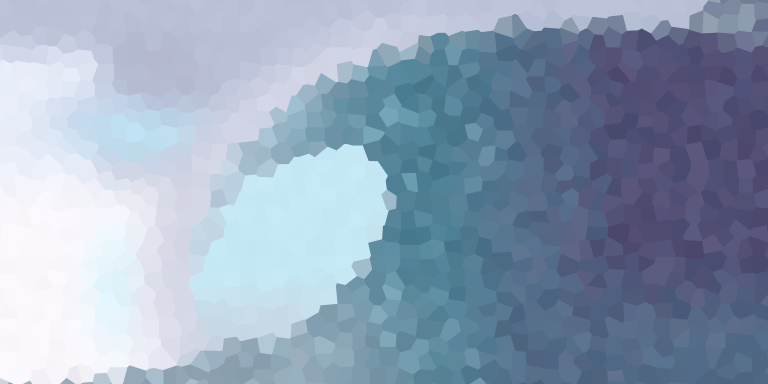
A WebGL 1 fragment shader for this background:

```glsl
precision highp float;
// A curling ocean wave with pale spray, built from a mosaic of irregular cells.

uniform vec2 u_resolution;

const float CELLS = 24.0; // cells per canvas height

const vec3 SKY = vec3(0.73, 0.76, 0.85);
const vec3 SKY_SHADE = vec3(0.70, 0.72, 0.81);
const vec3 LILAC = vec3(0.83, 0.84, 0.90);
const vec3 CLOUD = vec3(0.93, 0.95, 0.99);
const vec3 WHITE_FOAM = vec3(0.98, 0.97, 0.99);
const vec3 CYAN = vec3(0.74, 0.90, 0.96);
const vec3 TUBE_LIGHT = vec3(0.77, 0.91, 0.96);
const vec3 MIST = vec3(0.79, 0.84, 0.89);
const vec3 PALE_WATER = vec3(0.74, 0.82, 0.88);
const vec3 TEAL = vec3(0.31, 0.50, 0.58);
const vec3 SLATE = vec3(0.33, 0.42, 0.53);
const vec3 PURPLE = vec3(0.32, 0.31, 0.46);
const vec3 GREY_FOAM = vec3(0.57, 0.65, 0.71);

float hash(vec2 p) {
  vec3 q = fract(vec3(p.xyx) * 0.1031);
  q += dot(q, q.yzx + 33.33);
  return fract((q.x + q.y) * q.z);
}

vec2 cellSite(vec2 cell) {
  vec2 jitter = vec2(hash(cell + 17.0), hash(cell + 71.0));
  return cell + 0.5 + 0.75 * (jitter - 0.5);
}

// Falls smoothly from 1 at the edge value "inner" to 0 at "outer".
float fall(float inner, float outer, float v) {
  return 1.0 - smoothstep(inner, outer, v);
}

float blob(vec2 p, vec2 centre, vec2 radius) {
  vec2 q = (p - centre) / radius;
  return exp(-dot(q, q));
}

// Elliptic radius of the wave's back: 1 on the crest, less inside.
float crestRadius(vec2 p) {
  float halfWidth = p.x < 1.5 ? 1.0 : 1.5;
  return length(vec2((p.x - 1.5) / halfWidth, max(p.y - 0.3, 0.0) / 0.645));
}

// Elliptic radius of the tilted opening under the lip.
float tubeRadius(vec2 p) {
  vec2 q = p - vec2(0.75, 0.36);
  vec2 turned = vec2(q.x + q.y, q.y - q.x) * 0.7071;
  return length(turned / vec2(0.315, 0.185));
}

vec3 skyAndSpray(vec2 p, float crest) {
  vec3 c = mix(SKY, SKY_SHADE, blob(p, vec2(0.40, 0.80), vec2(0.16, 0.14)));
  c = mix(c, CLOUD, fall(0.20, 0.32, p.x) * fall(0.80, 0.93, p.y) * 0.9);
  c = mix(c, vec3(0.78, 0.83, 0.92), blob(p, vec2(0.25, 0.69), vec2(0.12, 0.08)));
  c = mix(c, WHITE_FOAM, fall(0.42, 0.64, p.y) * fall(0.36, 0.62, p.x));
  c = mix(c, CYAN, 0.9 * blob(p, vec2(0.38, 0.65), vec2(0.16, 0.07)));
  c = mix(c, vec3(0.85, 0.96, 0.99), 0.8 * blob(p, vec2(0.30, 0.25), vec2(0.07, 0.16)));
  float lip = fall(1.02, 1.22, crest) * fall(0.8, 1.4, p.x);
  return mix(c, LILAC, lip * (0.5 + 0.5 * smoothstep(0.0, 0.3, p.y)));
}

vec3 waterColour(vec2 p, float crest, float chance) {
  vec3 c = mix(PALE_WATER, TEAL, smoothstep(0.48, 1.12, p.x));
  c = mix(c, SLATE, smoothstep(1.12, 1.42, p.x));
  float deep = smoothstep(1.35, 1.68, p.x + 0.1 * (chance - 0.5));
  c = mix(c, PURPLE, deep * smoothstep(0.08, 0.38, p.y));
  c = mix(c, GREY_FOAM, fall(0.60, 1.35, p.x) * fall(0.08, 0.36, p.y));
  float crestFoam = smoothstep(0.91, 0.99, crest) * smoothstep(0.7, 1.1, p.x);
  return mix(c, GREY_FOAM, crestFoam * (0.35 + 0.6 * chance));
}

// Flat colour of one mosaic cell.
vec3 cellColour(vec2 site) {
  vec2 p = site / CELLS;
  float chance = hash(floor(site) + 5.0);
  float tone = hash(floor(site) + 43.0) - 0.5;
  float crest = crestRadius(p);
  float tube = tubeRadius(p);
  float floorLine = 0.3 * p.x * p.x - 0.01;

  // Water fills the arch around the opening and the sloping floor.
  float arch = fall(0.985, 1.015, crest);
  float rise = smoothstep(0.18, 0.42, p.y + 4.0 * max(p.x - 0.8, 0.0));
  float below = fall(-0.015, 0.02, p.y - floorLine);
  float water = max(arch * rise, below) * smoothstep(0.97, 1.04, tube);

  vec3 c = skyAndSpray(p, crest);
  c = mix(c, MIST, arch * smoothstep(0.49, 0.58, p.x));
  vec3 glow = mix(MIST, TUBE_LIGHT, smoothstep(0.10, 0.32, p.y));
  c = mix(c, glow, fall(0.92, 1.04, tube));
  c = mix(c, waterColour(p, crest, chance), water);

  // Uneven tones, with a few bright flecks in the teal water.
  float fleck = step(0.86, chance) * fall(1.15, 1.6, p.x);
  c += water * fleck * vec3(0.07, 0.09, 0.09);
  c += tone * mix(0.018, 0.075, water);
  return c + (chance - 0.5) * vec3(0.02, -0.01, -0.015) * water;
}

void main() {
  vec2 p = gl_FragCoord.xy / u_resolution.y * CELLS;
  vec2 base = floor(p);
  vec2 nearest = base;
  vec2 second = base;
  float d1 = 100.0;
  float d2 = 100.0;

  // Find the two closest cell sites.
  for (int j = -2; j <= 2; j++) {
    for (int i = -2; i <= 2; i++) {
      vec2 site = cellSite(base + vec2(float(i), float(j)));
      float d = dot(site - p, site - p);
      if (d < d1) {
        d2 = d1; second = nearest;
        d1 = d; nearest = site;
      } else if (d < d2) {
        d2 = d; second = site;
      }
    }
  }

  // Blend across the shared edge over about one pixel.
  float edge = (d2 - d1) / (2.0 * max(length(second - nearest), 0.001));
  float cover = clamp(0.5 + edge * u_resolution.y / CELLS, 0.0, 1.0);
  gl_FragColor = vec4(mix(cellColour(second), cellColour(nearest), cover), 1.0);
}
```
